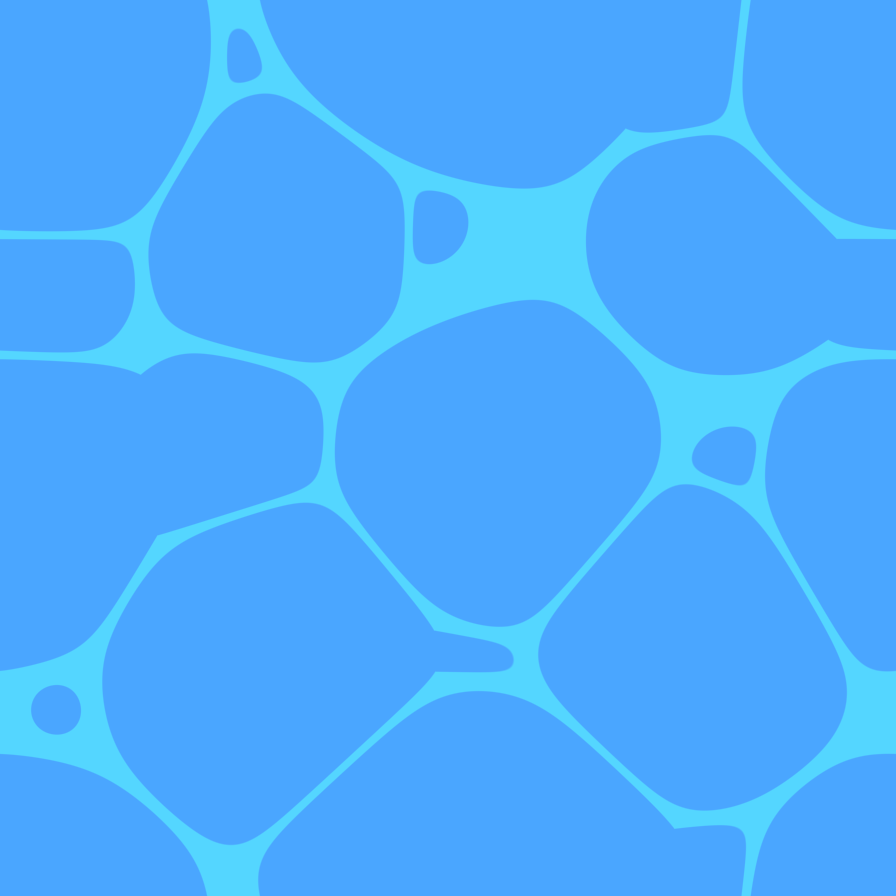
Give the GLSL for this pattern, as a WebGL 1 fragment shader.

```glsl
precision highp float;

uniform vec2 u_resolution;

const int SITES = 16;
const float GRID = 4.0;
const vec3 BLOB_BLUE = vec3(0.29, 0.65, 1.0);
const vec3 GAP_CYAN = vec3(0.33, 0.84, 1.0);
const vec2 TILE_SHIFT = vec2(0.355, 0.392);
const float HALF_GAP = 0.004;
const float JITTER = 0.05;
const float LOBE_JITTER = -0.025;
const float LOBE_RADIUS = 0.085;
const float BUBBLE_LIMIT = 0.07;

// Shortest offset on the repeating tile
vec2 wrapOffset(vec2 d) {
  return d - floor(d + 0.5);
}

// Site as centre, radius and group: blobs alternate with lobes and bubbles
vec4 makeSite(float id) {
  vec2 cell = vec2(mod(id, GRID), floor(id / GRID));
  float variation = fract(id * 0.5698);
  float radius = 0.11 + 0.12 * variation;
  float group = id;
  float jitter = JITTER;
  if (mod(cell.x + cell.y, 2.0) > 0.5) {
    if (mod(id, 3.0) > 0.5) {
      // A lobe joins the blob to its left
      radius = LOBE_RADIUS;
      jitter = LOBE_JITTER;
      group = mod(cell.x + GRID - 1.0, GRID) + GRID * cell.y;
    } else {
      radius = 0.028 + 0.035 * variation;
    }
  }
  float angle = id * id * 1.7;
  vec2 centre = (cell + 0.5) / GRID + jitter * vec2(cos(angle), sin(angle));
  return vec4(centre, radius, group);
}

// Bubbles push their neighbours away less than blobs do
float siteWeight(float radius) {
  return radius * radius - (radius < BUBBLE_LIMIT ? 0.007 : 0.0);
}

// Signed distance to the dividing line between two weighted sites
float dividerDistance(vec2 toOwn, float ownWeight, vec2 toOther, float otherWeight) {
  float power = dot(toOther, toOther) - otherWeight - dot(toOwn, toOwn) + ownWeight;
  return power / (2.0 * length(toOther - toOwn));
}

// Union of rounded cells; sites of one group are not divided
float blobDepth(vec2 p) {
  vec4 sites[SITES];
  for (int i = 0; i < SITES; i++) {
    sites[i] = makeSite(float(i));
  }
  float depth = -1.0;
  for (int i = 0; i < SITES; i++) {
    vec4 own = sites[i];
    vec2 toOwn = wrapOffset(p - own.xy);
    float reach = own.z < BUBBLE_LIMIT ? own.z : 1.2 * own.z + 0.04;
    float inside = reach - length(toOwn);
    if (inside > 0.0) {
      float softness = 0.005 + 0.065 * own.z;
      float ownWeight = siteWeight(own.z);
      float sum = exp(-inside / softness);
      for (int j = 0; j < SITES; j++) {
        vec4 other = sites[j];
        if (abs(other.w - own.w) > 0.5) {
          vec2 toOther = wrapOffset(p - other.xy);
          float side = dividerDistance(toOwn, ownWeight, toOther, siteWeight(other.z));
          sum += exp(min(-side / softness, 60.0));
        }
      }
      depth = max(depth, -softness * log(sum));
    }
  }
  return depth;
}

void main() {
  vec2 uv = gl_FragCoord.xy / u_resolution;
  float edge = 0.8 / min(u_resolution.x, u_resolution.y);
  float blob = smoothstep(-edge, edge, blobDepth(uv + TILE_SHIFT) - HALF_GAP);
  gl_FragColor = vec4(mix(GAP_CYAN, BLOB_BLUE, blob), 1.0);
}
```
